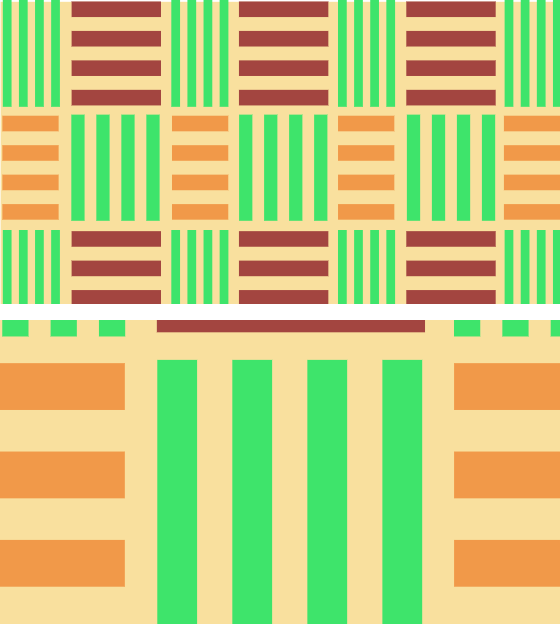
Top: the whole. Bottom: its middle third, enlarged.
Reproduce this pattern procedurally as a WebGL 2 fragment shader.

```glsl
#version 300 es
precision highp float;
// Basket-weave of striped panels: each repeat holds two green panels on one
// diagonal, a maroon and an orange panel on the other. Every panel is four
// bars, drawn as box distances in a canvas 768 units wide, y running down.

uniform vec2 u_resolution;
out vec4 fragColor;

// Coverage of four upright bars starting at the panel corner.
float bars(vec2 q, float pitch, float width, float len, float pixel) {
    float index = clamp(round((q.x - 0.5 * width) / pitch), 0.0, 3.0);
    vec2 halfSize = 0.5 * vec2(width, len);
    vec2 d = abs(q - vec2(index * pitch, 0.0) - halfSize) - halfSize;
    return clamp(0.5 - max(d.x, d.y) / pixel, 0.0, 1.0);
}

void main() {
    float pixel = 768.0 / u_resolution.x;
    vec2 p = vec2(gl_FragCoord.x, u_resolution.y - gl_FragCoord.y) * pixel;

    // Repeat cell, with a slight sideways drift of the narrow panels
    vec2 period = vec2(229.5, 315.0);
    vec2 cell = floor(p / period);
    vec2 q = p - cell * period;
    float drift = 2.0 * sin(1.9 * cell.x - 0.7);

    vec3 cream = vec3(0.975, 0.88, 0.62);
    vec3 green = vec3(0.245, 0.895, 0.42);
    vec3 maroon = vec3(0.64, 0.27, 0.25);
    vec3 orange = vec3(0.945, 0.60, 0.285);

    // Cream ground with a thin white margin at the top and left edges
    float ground = smoothstep(1.5, 3.5, p.y) * smoothstep(0.0, 1.6, p.x);
    vec3 color = mix(vec3(1.0), cream, ground);

    // Upper half: narrow green uprights beside wide maroon bars
    vec2 narrowGreen = q - vec2(4.5 + 0.5 * drift, 0.0);
    // The first row of uprights runs off the top edge
    if (cell.y < 0.5) narrowGreen.y = max(narrowGreen.y, 2.0);
    color = mix(color, green, bars(narrowGreen, 22.1, 12.0, 146.5, pixel));
    vec2 wideMaroon = q - vec2(98.2, 2.0);
    color = mix(color, maroon, bars(wideMaroon.yx, 40.4, 21.4, 122.6, pixel));

    // Lower half: narrow orange bars beside wide green uprights
    vec2 narrowOrange = q - vec2(4.5 + drift, 158.7);
    color = mix(color, orange, bars(narrowOrange.yx, 40.4, 21.4, 77.2, pixel));
    vec2 wideGreen = q - vec2(97.8 + 0.6 * cell.x, 157.2);
    color = mix(color, green, bars(wideGreen, 34.3, 18.2, 145.6, pixel));

    fragColor = vec4(color, 1.0);
}
```
